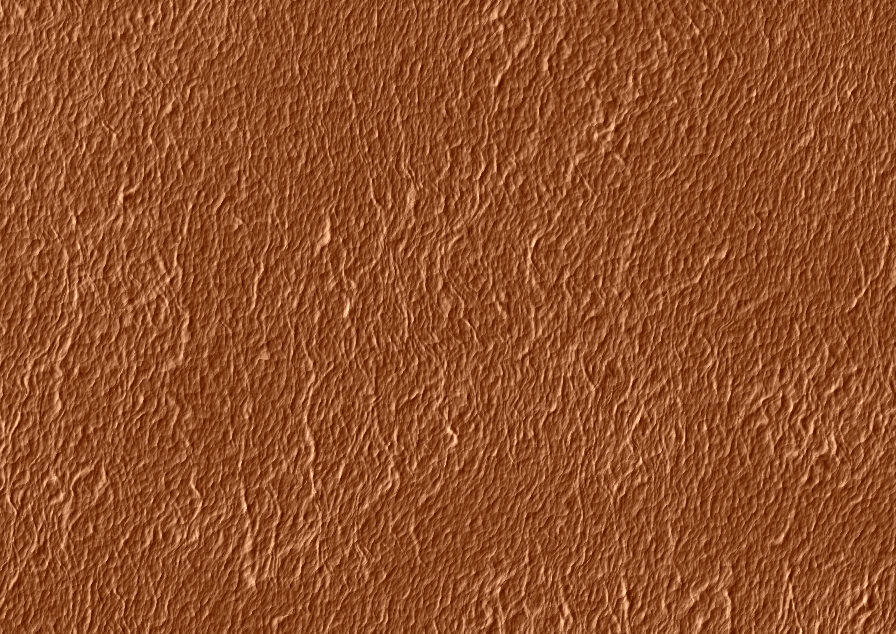
This texture is drawn by a WebGL 2 fragment shader. Its source:

```glsl
#version 300 es
precision highp float;
// Tan leather lit from the upper left: crisp pebbled grain crossed by thin,
// upright creases in two leaning families. Both come from stretched cellular
// noise, whose slopes are found directly and turned into one dye tone.

uniform vec2 u_resolution;
out vec4 fragColor;

// Dye and contrast
const vec3 DYE = vec3(0.535, 0.275, 0.122);
const vec3 TONE_TINT = vec3(1.0, 1.02, 0.98);
const float TONE_GAIN = 0.39;
const float TONE_CURVE = 0.30;   // makes highlights longer than shadows
const float TONE_LIMIT = 3.2;
const vec2 LIGHT = vec2(-0.94, 0.34);

// Cells per canvas height
const vec2 PORE_CELLS = vec2(180.0, 130.0);
const vec2 GRAIN_CELLS = vec2(116.0, 74.0);
const vec2 PEBBLE_CELLS = vec2(72.0, 36.0);
const vec2 FINE_CREASE = vec2(44.0, 14.0);
const vec2 MID_CREASE = vec2(22.0, 7.5);
const vec2 LONG_CREASE = vec2(10.0, 3.6);
const float RIGHT_LEAN = 0.30;
const float LEFT_LEAN = -0.16;
const float GRAIN_BLEND = 12.0;  // higher gives sharper grain edges
const float SLOPE_SCALE = 3.1;   // brings grain slopes to unit spread

vec2 hash2(vec2 cell) {
    vec3 a = fract(cell.xyx * vec3(0.1031, 0.1030, 0.0973));
    a += dot(a, a.yzx + 33.33);
    return fract((a.xx + a.yz) * a.zy);
}

float valueNoise(vec2 p) {
    vec2 i = floor(p), f = fract(p);
    f = f * f * (3.0 - 2.0 * f);
    float low = mix(hash2(i).x, hash2(i + vec2(1, 0)).x, f.x);
    float high = mix(hash2(i + vec2(0, 1)).x, hash2(i + vec2(1, 1)).x, f.x);
    return mix(low, high, f.y);
}

// Light on softly blended cells
float grainLight(vec2 p) {
    vec2 i = floor(p), f = fract(p);
    vec2 sum = vec2(0.0);
    float total = 0.0;
    for (int y = -1; y <= 1; y++)
    for (int x = -1; x <= 1; x++) {
        vec2 cell = vec2(x, y);
        vec2 r = cell + hash2(i + cell) - f;
        float w = exp(-GRAIN_BLEND * dot(r, r));
        sum += w * r;
        total += w;
    }
    return SLOPE_SCALE * dot(sum / total, LIGHT);
}

// Light on raised ridges that run along the cell borders
float creaseLight(vec2 p, float width) {
    vec2 i = floor(p), f = fract(p);
    vec2 r1 = vec2(8.0), r2 = vec2(8.0);
    for (int y = -1; y <= 1; y++)
    for (int x = -1; x <= 1; x++) {
        vec2 cell = vec2(x, y);
        vec2 r = cell + hash2(i + cell) - f;
        float d = dot(r, r);
        if (d < dot(r1, r1)) { r2 = r1; r1 = r; }
        else if (d < dot(r2, r2)) r2 = r;
    }
    vec2 away = r1 - r2;
    float span = max(length(away), 0.001);
    float d = (dot(r2, r2) - dot(r1, r1)) / (2.0 * span * width);
    float facing = dot(away / span, LIGHT);
    // Level borders fade, so that upright lines stay dominant
    return exp(-d * d) * (2.33 * d * facing + 0.45) * smoothstep(0.1, 0.7, abs(facing));
}

// Patches in which creases show
float patches(vec2 p, float start) {
    return smoothstep(start, start + 0.35, valueNoise(p));
}

void main() {
    vec2 p = gl_FragCoord.xy / u_resolution.y;

    // Gentle bend for the grain, jagged wobble for the creases
    float bend = 0.06 * (valueNoise(p * vec2(2.6, 3.2) + 7.0) - 0.5);
    vec2 wobble = vec2(valueNoise(p * 42.0), valueNoise(p * 42.0 + 51.0)) - 0.5;
    vec2 g = p + vec2(bend - 0.12 * p.y, 0.0) + 0.005 * wobble;
    vec2 q = p + vec2(bend + 0.030 * (valueNoise(p * 12.0 + 3.0) - 0.5), 0.0) + 0.013 * wobble;
    vec2 right = q - vec2(RIGHT_LEAN * q.y, 0.0);
    vec2 left = q - vec2(LEFT_LEAN * q.y, 0.0);

    // Grain
    float tone = 0.52 * grainLight(g * PORE_CELLS + 13.0);
    tone += 0.70 * grainLight(g * GRAIN_CELLS + 37.0);
    tone += 0.34 * grainLight(g * PEBBLE_CELLS + 71.0);

    // Creases, stronger towards the bottom
    float worn = mix(1.15, 0.75, p.y);
    float crease = 1.00 * patches(p * 6.0 + 5.0, 0.25) * creaseLight(right * FINE_CREASE + 19.0, 0.115);
    crease += 0.95 * patches(p * 6.0 + 47.0, 0.28) * creaseLight(left * FINE_CREASE + 29.0, 0.115);
    crease += 1.20 * patches(p * 5.5 + 23.0, 0.33) * creaseLight(right * MID_CREASE + 43.0, 0.066);
    crease += 1.20 * patches(p * 5.5 + 67.0, 0.33) * creaseLight(left * MID_CREASE + 59.0, 0.066);
    crease += 1.45 * patches(p * 5.0 + 61.0, 0.40) * creaseLight(right * LONG_CREASE + 83.0, 0.036);
    crease += 1.45 * patches(p * 5.0 + 11.0, 0.40) * creaseLight(left * LONG_CREASE + 97.0, 0.036);
    tone += worn * crease;

    // Broad folds and a paler upper left corner
    tone += 0.32 * (valueNoise(q * vec2(7.0, 1.8) + 31.0) - 0.5) * mix(1.0, 0.4, smoothstep(0.2, 0.7, p.x));
    tone += 0.25 * smoothstep(0.75, 0.0, length(p - vec2(0.0, 1.0))) - 0.06;

    // Tone to colour
    tone = TONE_LIMIT * tanh(tone / TONE_LIMIT);
    vec3 colour = DYE + TONE_TINT * TONE_GAIN * (exp(TONE_CURVE * tone) - 1.0);
    fragColor = vec4(clamp(colour, 0.0, 1.0), 1.0);
}
```
